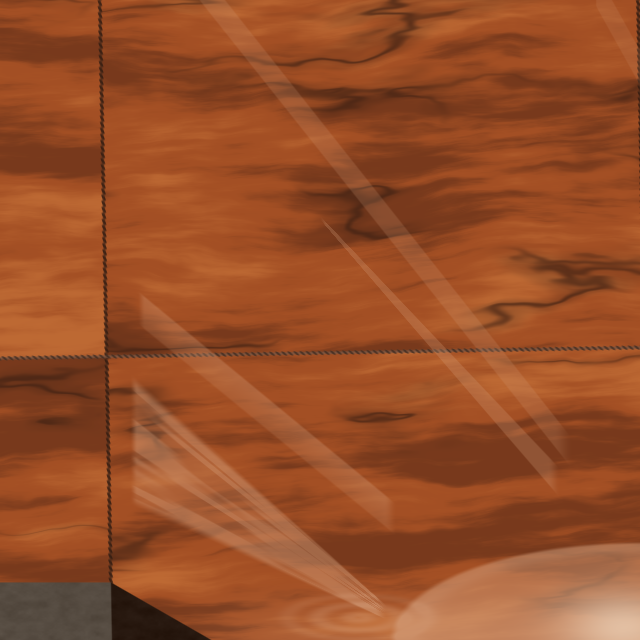
Write a WebGL 1 fragment shader that draws this texture.

```glsl
precision highp float;
uniform vec2 u_resolution;

const vec3 WOOD_DARK = vec3(0.47, 0.225, 0.11);
const vec3 WOOD_BASE = vec3(0.64, 0.31, 0.14);
const vec3 WOOD_LIGHT = vec3(0.74, 0.41, 0.20);
const vec3 VEIN = vec3(0.25, 0.13, 0.075);
const vec3 SEAM_ACROSS = vec3(0.42, 0.29, 0.22);
const vec3 SEAM_DOWN = vec3(0.27, 0.15, 0.09);
const vec3 SLAB = vec3(0.33, 0.29, 0.25);
const vec3 SHADOW = vec3(0.15, 0.09, 0.055);
const vec3 GLARE = vec3(0.83, 0.62, 0.48);
const vec3 HOT = vec3(0.93, 0.83, 0.73);

const float TILE = 0.841;                // side of one panel
const vec2 CORNER = vec2(0.175, 0.44);   // seam crossing at the canvas edges
const vec2 SKEW = vec2(-0.019, 0.017);   // lean of the seams
const float SEAM_HALF = 0.0032;
const float STITCH = 0.0095;             // stitch pitch
const float GRAIN_RISE = 0.06;
const float GRAIN_WARP = 0.07;
const float VEIN_STRENGTH = 0.72;
const float SLAB_TOP = 0.09;
const float SHADOW_SLOPE = 0.58;
const vec2 SHEEN_CENTER = vec2(1.0, 0.0);
const vec2 SHEEN_RADII = vec2(0.39, 0.153);
const vec2 RIPPLE_CENTER = vec2(0.56, 0.035);
const vec2 RIPPLE_RADII = vec2(0.13, 0.04);

float hash(vec2 p) {
  vec3 q = fract(p.xyx * 0.1031);
  q += dot(q, q.yzx + 33.33);
  return fract((q.x + q.y) * q.z);
}

float noise(vec2 p) {
  vec2 i = floor(p), f = fract(p);
  f = f * f * (3.0 - 2.0 * f);
  vec2 e = vec2(0.0, 1.0);
  return mix(mix(hash(i), hash(i + e.yx), f.x),
             mix(hash(i + e), hash(i + e.yy), f.x), f.y);
}

float fbm(vec2 p) {
  float sum = 0.0, amp = 0.5;
  for (int i = 0; i < 5; i++) {
    sum += amp * noise(p);
    p = p * 2.03 + 17.3;
    amp *= 0.5;
  }
  return sum;
}

vec3 wood(vec2 p, vec2 cell) {
  vec2 q = p + 5.0 + 7.0 * vec2(hash(cell + 11.0), hash(cell + 29.0));
  q.y -= GRAIN_RISE * p.x;
  q.y += GRAIN_WARP * (fbm(q * vec2(3.0, 6.0)) - 0.5);
  float bands = fbm(q * vec2(2.2, 13.0));
  float fibre = fbm(q * vec2(9.0, 85.0));
  float blotch = fbm(q * vec2(6.0, 11.0) + 40.0);
  float tone = 0.55 * bands + 0.2 * fibre + 0.25 * blotch;
  vec3 color = mix(WOOD_DARK, WOOD_BASE, smoothstep(0.36, 0.5, tone));
  color = mix(color, WOOD_LIGHT, smoothstep(0.5, 0.68, tone));
  // dark veins with a soft shade around a thin core
  float d = abs(fbm(q * vec2(1.7, 8.0) + 31.0) - 0.5);
  float core = 0.6 * (1.0 - smoothstep(0.0, 0.022, d));
  float shade = 0.4 * (1.0 - smoothstep(0.0, 0.075, d));
  float patches = smoothstep(0.4, 0.7, noise(q * vec2(4.0, 8.0) + 53.0));
  return mix(color, VEIN, VEIN_STRENGTH * patches * (core + shade));
}

// x: coverage, y: position across, z: position along
vec3 streak(vec2 p, vec2 a, vec2 b, vec2 halfHeights) {
  float t = (p.x - a.x) / (b.x - a.x);
  float s = clamp(t, 0.0, 1.0);
  float v = (p.y - mix(a.y, b.y, s)) / mix(halfHeights.x, halfHeights.y, s);
  float ends = smoothstep(0.0, 0.03, t) * (1.0 - smoothstep(0.95, 1.0, t));
  return vec3(ends * (1.0 - smoothstep(0.8, 1.0, abs(v))), v, t);
}

void main() {
  vec2 p = gl_FragCoord.xy / u_resolution;
  float px = 1.0 / min(u_resolution.x, u_resolution.y);

  // panels
  vec2 g = (p - CORNER - SKEW * p.yx) / TILE;
  vec3 color = wood(p, floor(g));

  // stitched seams
  vec2 d = (g - floor(g + 0.5)) * TILE;
  vec2 twist = 0.5 + 0.5 * sin(6.2832 * (p.yx + d) / STITCH);
  vec2 seam = 1.0 - smoothstep(SEAM_HALF - px, SEAM_HALF + px, abs(d) + 0.0014 * twist);
  color = mix(color, SEAM_DOWN * (0.75 + 0.4 * twist.x), 0.9 * seam.x);
  color = mix(color, SEAM_ACROSS * (0.65 + 0.5 * twist.y), 0.9 * seam.y);

  // slanting reflections
  vec3 upper = streak(p, vec2(0.30, 1.04), vec2(0.895, 0.29), vec2(0.028, 0.026));
  vec3 lower = streak(p, vec2(0.50, 0.66), vec2(0.875, 0.245), vec2(0.003, 0.025));
  vec3 middle = streak(p, vec2(0.215, 0.52), vec2(0.62, 0.187), vec2(0.028, 0.027));
  vec3 fan = streak(p, vec2(0.203, 0.315), vec2(0.605, 0.042), vec2(0.105, 0.012));
  vec3 edge = streak(p, vec2(0.93, 1.02), vec2(1.03, 0.84), vec2(0.03));
  float stripes = smoothstep(0.2, 0.6, noise(vec2(fan.y * 11.0 + 20.0, fan.z * 3.0)));
  float glare = 0.2 * upper.x + 0.26 * lower.x + 0.14 * edge.x;
  glare += 0.32 * middle.x * (0.75 + 0.25 * middle.y);
  glare += fan.x * mix(0.2, 0.46, stripes);

  // curved sheen and its ripples
  float r = length((p - SHEEN_CENTER) / SHEEN_RADII);
  float rim = exp(-pow((r - 0.94) / 0.06, 2.0));
  glare += (1.0 - smoothstep(0.97, 1.01, r)) * (0.42 + 0.13 * rim);
  float ring = length((p - RIPPLE_CENTER) / RIPPLE_RADII);
  glare += 0.22 * (1.0 - smoothstep(0.6, 1.2, ring)) * (0.5 + 0.5 * sin(ring * 16.0));
  glare += 0.2 * smoothstep(0.2, 0.5, p.x) * (1.0 - smoothstep(0.0, 0.11, p.y));
  color = mix(color, GLARE, min(glare, 0.75));
  vec2 hot = (p - vec2(0.975, 0.02)) / vec2(0.10, 0.055);
  color = mix(color, HOT, 0.75 * exp(-dot(hot, hot)));

  // slab and shadow in the lower corner
  float side = g.x * TILE;
  float right = smoothstep(-px, px, side);
  float top = SLAB_TOP - SHADOW_SLOPE * max(side, 0.0);
  float scuff = fbm(p * vec2(60.0, 90.0)) - 0.5;
  vec3 corner = mix(SLAB + 0.08 * scuff, SHADOW + 0.06 * scuff, right);
  color = mix(color, corner, 1.0 - smoothstep(top - px, top + px, p.y));

  gl_FragColor = vec4(color, 1.0);
}
```
